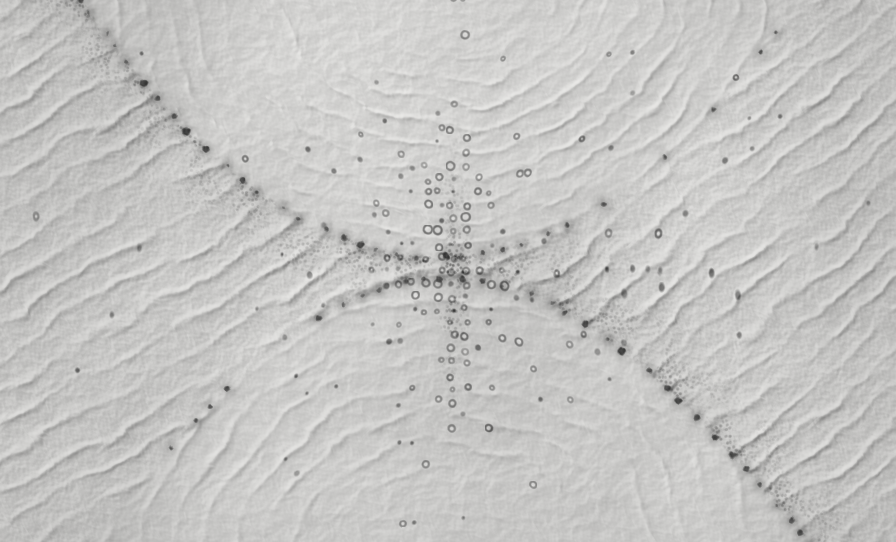
A Shadertoy shader for this texture:

```glsl
vec2 hash2(vec2 p) {
    return fract(sin(vec2(dot(p, vec2(127.1, 311.7)), dot(p, vec2(269.5, 183.3)))) * 43758.5);
}

// Distance to the nearest scattered cell point
float cellular(vec2 p) {
    vec2 cell = floor(p), f = fract(p);
    float nearest = 2.0;
    for (int j = -1; j <= 1; j++)
        for (int i = -1; i <= 1; i++) {
            vec2 o = vec2(i, j);
            vec2 d = o + hash2(cell + o) - f;
            nearest = min(nearest, dot(d, d));
        }
    return sqrt(nearest);
}

// Layered, rotated sines
vec2 sway(vec2 p) {
    vec2 w = vec2(0.0);
    float freq = 9.0;
    for (int i = 0; i < 5; i++) {
        w += sin(freq * p.yx * vec2(1.0, 1.2) + 0.6 * freq * w + float(i) * 2.3) / freq;
        p = mat2(0.8, 0.6, -0.6, 0.8) * p;
        freq *= 1.8;
    }
    return w;
}

// The two opposed beaded curves
float upperCurve(float x) { return 0.026 + 1.08 * (x + 0.015) * (x + 0.015); }
float lowerCurve(float x) { return 0.918 - sqrt(0.865 + 2.6 * x * x); }

// Narrow crest with a flat trough
float ridge(float phase) { return 1.7 * exp(1.7 * (cos(phase + 0.4 * sin(phase)) - 1.0)); }

// Relief: arcs above and below, slanting ridges at both sides
float relief(vec2 p) {
    vec2 w = sway(p), fine = sway(p * 3.5 + 1.7);
    vec2 q = p + 0.08 * w + 0.045 * fine;
    float above = smoothstep(-0.015, 0.02, p.y - upperCurve(p.x));
    float below = smoothstep(-0.015, 0.02, lowerCurve(p.x) - p.y);
    float topR = length((q - vec2(0.0, 0.56)) * vec2(0.87, 1.0));
    float lowR = length((q + vec2(0.0, 0.57)) * vec2(0.9, 1.0));
    float slant = q.x < 0.0 ? -0.62 : 0.85;
    float side = 1.05 * ridge(98.0 * (q.y - slant * (sqrt(q.x * q.x + 0.03) - 0.173)));
    float top = ridge(150.0 * topR) * smoothstep(0.0, 0.3, topR) * 0.75;
    float low = ridge(122.0 * lowR) * smoothstep(0.05, 0.35, lowR) * 0.75;
    float h = mix(mix(side, top, above), low, below);
    h *= clamp(0.75 + 3.0 * sway(p * 2.3 + 3.0).x + 2.0 * fine.y, 0.15, 1.4);
    // Lumps and grain of the crust
    vec2 c = p + 0.06 * fine;
    float rough = 1.0 - 0.35 * max(above, below);
    h += 0.85 * cellular(c * vec2(30.0, 38.0)) + 0.5 * rough * cellular(c * 80.0 + 9.0);
    h += 0.33 * rough * cellular(p * 150.0 + 4.0);
    return h + 3.0 * w.y + 2.2 * fine.x;
}

// Dark beads along one curve, returned as coverage
float beads(vec2 p, bool upper, float px) {
    float cover = 0.0;
    for (int i = 0; i < 48; i++) {
        vec2 rnd = hash2(vec2(float(i), upper ? 4.0 : 9.0));
        float t = (float(i) + 0.6 * rnd.x) / 23.5 - 1.0;
        float x = 0.72 * t * (1.25 - 0.25 * t * t);
        float y = upper ? upperCurve(x) : lowerCurve(x);
        float arm = upper ? x : -x;
        float heavy = 1.0 - 0.4 * smoothstep(0.1, 0.6, arm);
        float keep = step(0.6 * smoothstep(0.05, 0.4, arm), rnd.y) * step(arm, upper ? 0.66 : 0.52);
        float radius = (0.0045 + 0.0045 * rnd.y) * heavy;
        float d = length(p - vec2(x, y + 0.007 * (rnd.x - 0.5)));
        float halo = 0.28 * heavy * exp(-d * d / 0.00016);
        float core = (0.6 + 0.35 * heavy * rnd.y) * smoothstep(radius + px, radius - px - 0.0025, d);
        cover = max(cover, keep * max(halo, core));
    }
    return cover;
}

void mainImage(out vec4 fragColor, in vec2 fragCoord) {
    float px = 1.0 / iResolution.y;
    vec2 p = (fragCoord - 0.5 * iResolution.xy) * px;
    vec2 blur = sway(p * 6.0);
    float grain = cellular(p * 110.0 + 0.8 * blur + 7.0);
    float speck = smoothstep(0.5, 0.1, grain) * smoothstep(-0.1, 0.12, blur.x + blur.y);

    // Light from the upper left
    float slope = relief(p) - relief(p + vec2(-0.004, 0.004));
    float tone = 0.79 + 0.045 * smoothstep(0.6, 0.0, length(p - vec2(0.0, 0.42)));
    tone -= 0.035 * smoothstep(0.45, 0.95, length(p)) - 0.12 * sway(p * 0.8 + 5.0).y;
    tone += slope < 0.0 ? max(slope * 0.1, -0.24) : 0.13 * slope / (1.0 + 0.7 * slope);

    // Scuffed bands outside the curves and at the narrow waist
    float outUp = upperCurve(p.x) - p.y, outLow = p.y - lowerCurve(p.x);
    float scuff = smoothstep(-0.01, 0.01, outUp) * exp(-max(outUp, 0.0) / 0.08) * smoothstep(0.15, -0.1, p.x);
    scuff += smoothstep(-0.01, 0.01, outLow) * exp(-max(outLow, 0.0) / 0.08) * smoothstep(-0.1, 0.2, p.x);
    scuff *= smoothstep(-0.012, 0.0, min(outUp, outLow));
    tone -= scuff * (0.025 + 0.2 * speck + 0.1 * max(-slope, 0.0));
    float column = exp(-pow((p.x - 0.008) / 0.025, 2.0) - p.y * p.y / 0.025);
    tone -= column * (0.03 + 0.2 * speck);

    // Small rings and pits in bowed rows around the waist
    float bow = 0.8 * p.x * p.x / (1.0 + 8.0 * p.x * p.x);
    vec2 g = vec2(p.x - 0.008, p.y - bow * p.y / sqrt(p.y * p.y + 0.02)) / 0.024 + 0.5;
    vec2 cell = floor(g), jitter = hash2(cell + 31.0), kind = hash2(cell + 77.0);
    vec2 home = cell * 0.024;
    float crowd = 1.1 * exp(-abs(home.x) / 0.15 - abs(home.y) / 0.13);
    crowd += 0.9 * exp(-pow(home.x / 0.02, 2.0) - pow(home.y / 0.26, 2.0)) + 0.012;
    float d = length(fract(g) - 0.5 - 0.45 * (jitter - 0.5)) * 0.024 + 0.02 * blur.x * 0.5;
    float size = 0.0035 + 0.0035 * kind.y * exp(-abs(home.x) * 5.0);
    float ring = smoothstep(0.002 + px, 0.0003, abs(d - size));
    float pit = smoothstep(0.0045 + px, 0.0015, d);
    float isRing = step(kind.x, 0.8 * exp(-abs(home.x) * 4.0));
    float present = step(hash2(cell + 13.0).x, crowd);
    tone += present * isRing * 0.05 * smoothstep(size, 0.0, d);
    tone -= present * mix(0.4 * pit, 0.34 * ring, isRing) * (0.55 + 0.45 * kind.y);

    // Beads with slightly ragged outlines
    vec2 ragged = p + 0.012 * blur + 0.003 * (grain - 0.45);
    float cover = max(beads(ragged, true, px), beads(ragged, false, px));
    tone = mix(tone, 0.15 + 0.12 * grain, cover);

    fragColor = vec4(clamp(tone, 0.0, 0.93) * vec3(1.0, 0.998, 0.99), 1.0);
}
```
